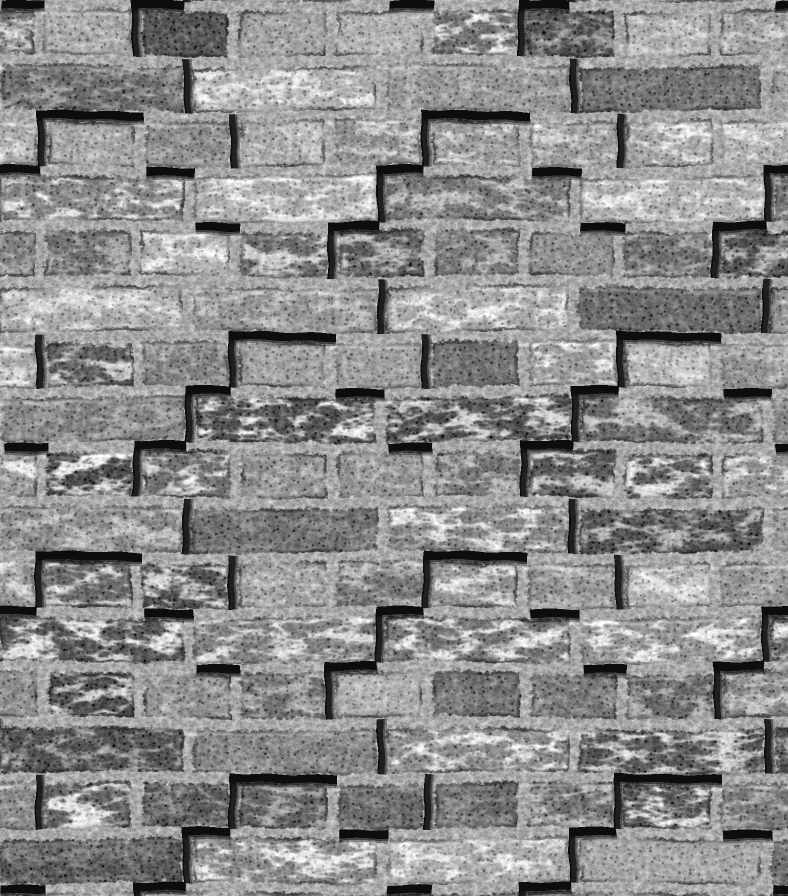
This texture is drawn by a Shadertoy shader. Its source:

```glsl
const float ROWS = 16.24;       // courses over the canvas height
const float HEADER = 1.75;      // header length, in course heights
const float STRETCHER = 3.5;    // stretcher length
const float JOINT = 0.2;        // mortar width
const float MORTAR_TONE = 0.67;
const float CHALK_TONE = 0.94;
const float SHADOW_TONE = 0.05;

struct Brick {
    vec2 id;
    vec2 pos;       // position inside the cell, y downwards
    float width;
    float raised;   // 1 where the brick stands out of the wall
};

float hash(vec2 p) {
    vec3 q = fract(p.xyx * 0.1031);
    q += dot(q, q.yzx + 33.33);
    return fract((q.x + q.y) * q.z);
}

// Distance to the nearest scattered point
float cellular(vec2 p) {
    vec2 cell = floor(p);
    float nearest = 2.0;
    for (int y = -1; y <= 1; y++)
    for (int x = -1; x <= 1; x++) {
        vec2 c = cell + vec2(x, y);
        vec2 point = c + vec2(hash(c), hash(c + 71.7));
        nearest = min(nearest, distance(p, point));
    }
    return nearest;
}

// Layered cellular noise, centred near 0.45
float mottle(vec2 p) {
    float sum = 0.0, weight = 0.45;
    for (int i = 0; i < 3; i++) {
        sum += weight * cellular(p);
        p = mat2(1.7, 1.1, -1.1, 1.7) * p + 13.1;
        weight *= 0.72;
    }
    return sum;
}

float boxDistance(vec2 p, vec2 halfSize) {
    vec2 q = abs(p) - halfSize;
    return length(max(q, 0.0)) + min(max(q.x, q.y), 0.0);
}

// Alternating courses; raised bricks form a lattice of diamonds
Brick layBrick(vec2 p) {
    float row = floor(p.y);
    float phase = mod(row, 8.0);
    bool header = mod(row, 2.0) < 0.5;
    float width = header ? HEADER : STRETCHER;
    float x = (p.x - (header ? 0.66 : -0.17)) / width;
    float column = floor(x);
    float period = 2.0;
    float pick = abs(phase - 4.0) < 1.5 ? 1.0 : 0.0;
    if (header) {
        bool single = mod(row, 4.0) < 0.5;
        period = single ? 4.0 : 2.0;
        pick = single ? phase * 0.5 : 1.0;
    }
    vec2 pos = vec2(fract(x) * width, fract(p.y));
    float raised = abs(mod(column, period) - pick) < 0.5 ? 1.0 : 0.0;
    return Brick(vec2(column, row), pos, width, raised);
}

float relief(vec2 p) {
    Brick b = layBrick(p);
    return b.raised * step(JOINT * 0.9, b.pos.x);
}

// Shadow cast to the right and below, with a narrow penumbra
float castShadow(vec2 p) {
    float sum = 0.0;
    for (int i = 0; i < 3; i++) {
        float reach = 0.8 + 0.2 * float(i);
        float side = relief(p - vec2(0.15, 0.02) * reach) * 0.88;
        float below = relief(p - vec2(0.03, 0.19) * reach);
        sum += max(side, below) / 3.0;
    }
    return sum * (1.0 - relief(p));
}

// Uneven hand-laid lines
vec2 bend(vec2 p) {
    vec2 slow = sin(p.yx * vec2(1.3, 0.9) + 1.5 * sin(p * 0.7));
    vec2 fine = sin(p.yx * vec2(9.0, 7.0) + 2.0 * sin(p * 3.1));
    return p + 0.03 * slow + 0.012 * fine;
}

float brickTone(Brick b, vec2 p, float grain) {
    vec2 seed = b.id * vec2(17.3, 9.1);
    float tone = mix(0.3, 0.7, hash(b.id + 5.3));
    // Chalky bloom, streaked along the brick
    float bloom = smoothstep(0.34, 0.62, mottle(p * vec2(1.3, 3.2) + seed));
    float amount = mix(0.1, 1.0, hash(b.id + 41.9));
    tone = mix(tone, CHALK_TONE, bloom * amount);
    float streak = sin(p.x * 31.0 + 2.0 * sin(p.y * 5.0)) * sin(p.x * 13.0 + seed.x);
    tone += 0.035 * streak + 0.42 * (grain - 0.44);
    float pit = 1.0 - smoothstep(0.08, 0.2, cellular(p * 6.0 + seed));
    return tone - 0.22 * pit;
}

float wallTone(vec2 p) {
    float grain = mottle(p * vec2(8.0, 10.0));
    p = bend(p);
    Brick b = layBrick(p);

    // Worn brick outline
    vec2 corner = vec2(JOINT) + 0.05 * (vec2(hash(b.id), hash(b.id + 23.0)) - 0.5);
    vec2 extent = vec2(b.width, 1.0) - 0.02;
    float d = boxDistance(b.pos - 0.5 * (corner + extent), 0.5 * (extent - corner));
    d += 0.13 * (grain - 0.4);

    float mortar = MORTAR_TONE + 0.5 * (grain - 0.44);
    float tone = mix(brickTone(b, p, grain), mortar, smoothstep(-0.02, 0.02, d));

    // Dark crease around the brick, lit upper edge on raised ones
    float crease = 1.0 - smoothstep(0.0, 0.055, abs(d));
    float patchy = 0.55 + 0.45 * sin(p.x * 2.7 + 3.0 * sin(p.y * 4.0) + b.id.y);
    tone *= 1.0 - crease * patchy * mix(0.6, 0.4, b.raised);
    float lip = 1.0 - smoothstep(0.0, 0.06, abs(b.pos.y - corner.y - 0.06));
    tone += 0.1 * lip * b.raised;

    return mix(clamp(tone, 0.0, 1.0), SHADOW_TONE, castShadow(p));
}

void mainImage(out vec4 fragColor, in vec2 fragCoord) {
    float tone = 0.0;
    // Four samples per pixel smooth the edges
    for (int i = 0; i < 4; i++) {
        vec2 offset = vec2(i % 2, i / 2) * 0.5 - 0.25;
        vec2 uv = (fragCoord + offset) / iResolution.y;
        tone += 0.25 * wallTone(vec2(uv.x, 1.0 - uv.y) * ROWS - vec2(0.0, 0.015));
    }
    fragColor = vec4(vec3(tone), 1.0);
}
```
